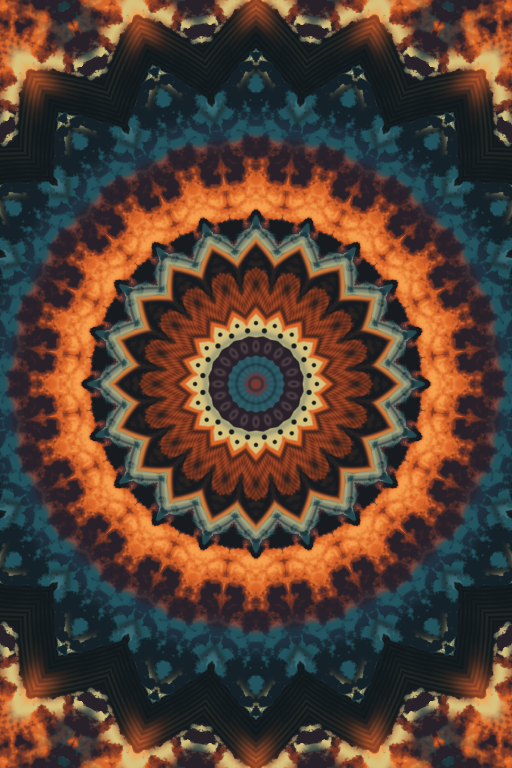
Reproduce this pattern procedurally as a WebGL 2 fragment shader.

```glsl
#version 300 es
precision highp float;
uniform vec2 u_resolution;
out vec4 outColor;

const float PI = 3.14159;
const float SECTORS = 20.0;
const vec3 INK = vec3(0.09, 0.105, 0.12);
const vec3 PLUM = vec3(0.16, 0.13, 0.16);
const vec3 RUST = vec3(0.50, 0.22, 0.15);
const vec3 ORANGE = vec3(0.86, 0.40, 0.16);
const vec3 CREAM = vec3(0.84, 0.76, 0.49);
const vec3 TEAL = vec3(0.13, 0.33, 0.37);
const vec3 SAGE = vec3(0.48, 0.53, 0.46);

float hash(vec2 p) {
    vec3 h = fract(p.xyx * 0.1031);
    h += dot(h, h.yzx + 33.33);
    return fract((h.x + h.y) * h.z);
}

float noise(vec2 p) {
    vec2 i = floor(p), f = fract(p);
    f = f * f * (3.0 - 2.0 * f);
    return mix(mix(hash(i), hash(i + vec2(1, 0)), f.x),
               mix(hash(i + vec2(0, 1)), hash(i + vec2(1, 1)), f.x), f.y);
}

float fbm(vec2 p) {
    float sum = 0.0, amp = 0.53;
    for (int i = 0; i < 4; i++) {
        sum += amp * noise(p);
        p = mat2(1.6, 1.2, -1.2, 1.6) * p + 7.3;
        amp *= 0.5;
    }
    return sum;
}

float inside(float d, float soft) {
    return smoothstep(soft, -soft, d);
}

float bump(float x, float center, float width) {
    float t = (x - center) / width;
    return exp(-t * t);
}

// Dark smoke through embers to pale flame
vec3 fire(float heat) {
    vec3 c = mix(PLUM, RUST, smoothstep(0.10, 0.44, heat));
    c = mix(c, ORANGE, smoothstep(0.40, 0.68, heat));
    return mix(c, vec3(0.96, 0.62, 0.30), smoothstep(0.66, 1.05, heat));
}

// Clouds, big outer zigzag and the teal border below it
vec3 outerField(float r, float z, float n, float fine, float aa) {
    float u = r + 0.10 * z;
    float heat = 0.44 + 1.9 * (n - 0.5) + 0.8 * (fine - 0.5);
    heat += 0.35 * bump(u, 0.815, 0.035) - 0.25 * bump(z, 1.0, 0.35);
    vec3 c = fire(heat);
    c = mix(c, TEAL * 0.8, 0.7 * bump(z, 1.0, 0.35) * smoothstep(0.48, 0.6, fine));
    c = mix(c, CREAM, bump(u, 0.787, 0.024) * smoothstep(0.46, 0.62, fine));
    float grain = 0.5 + 0.5 * sin(u * 520.0 + 3.0 * n);
    vec3 band = INK * (0.75 + 0.4 * grain * fine) + vec3(0.0, 0.015, 0.015);
    band = mix(band, vec3(0.20, 0.20, 0.16), 0.4 * grain * bump(u, 0.735, 0.02));
    float glow = bump(z, 0.0, 0.27) * smoothstep(0.685, 0.74, u);
    band = mix(band, mix(RUST, ORANGE, 0.3 + 0.7 * fine * grain), 0.9 * glow);
    c = mix(c, band, inside(u - 0.765 + 0.03 * (fine - 0.5), 2.0 * aa));
    float tide = n + 0.9 * (fine - 0.5) + 0.14 * bump(r, 0.578, 0.030) - 0.16 * inside(r - 0.54, 0.03);
    vec3 deep = mix(vec3(0.12, 0.19, 0.25), vec3(0.08, 0.13, 0.16), smoothstep(0.50, 0.55, r));
    vec3 sea = mix(deep, TEAL, smoothstep(0.46, 0.66, tide));
    sea = mix(sea, INK, 0.7 * bump(u, 0.622, 0.012) * smoothstep(0.4, 0.55, fine));
    float fringe = bump(u, 0.642, 0.018) * smoothstep(0.44, 0.60, fine + 0.06 * bump(z, 0.0, 0.3));
    sea = mix(sea, mix(TEAL + 0.08, CREAM, bump(z, 0.0, 0.45)), fringe);
    return mix(c, sea, inside(u - 0.654 + 0.03 * (fine - 0.5), 2.0 * aa));
}

// Plum halo with round knots, then the burning ring and its smoke rim
vec3 emberRing(vec3 c, vec2 q, float r, float z, float n, float fine, float aa) {
    float heat = 0.10 + 0.54 * bump(r, 0.362, 0.052) + 0.08 * bump(r, 0.44, 0.03);
    heat += 1.4 * (n - 0.5) + 1.1 * (fine - 0.5);
    float knot = length(q - vec2(0.470, 0.0));
    heat -= 0.12 * bump(knot, 0.0, 0.025);
    heat += 0.22 * bump(knot, 0.036, 0.010);
    heat += 0.14 * cos(PI * z) * bump(r, 0.405, 0.03);
    vec3 ember = fire(heat);
    vec3 mauve = mix(PLUM, vec3(0.46, 0.24, 0.24), smoothstep(0.1, 0.6, heat));
    ember = mix(ember, mauve, 0.75 * smoothstep(0.43, 0.48, r));
    c = mix(c, ember, inside(r - 0.497 + 0.022 * z + 0.08 * (n - 0.5), 0.022));
    float lobes = r - 0.007 * cos(2.0 * PI * z) + 0.05 * (fine - 0.5);
    vec3 smoke = mix(INK, vec3(0.29, 0.20, 0.22), smoothstep(0.45, 0.7, fine));
    return mix(c, smoke, inside(lobes - 0.328, 3.0 * aa));
}

// Nested pale, orange and dark zigzags around a woven rust field
vec3 starRing(vec3 c, float r, float z, float n, float fine, float aa) {
    float v = r + 0.044 * z;
    vec3 pale = mix(TEAL * 0.7 + 0.06, SAGE, smoothstep(0.38, 0.6, fine));
    pale = mix(pale, INK, 0.5 * bump(v, 0.309, 0.004));
    pale = mix(pale, CREAM, 0.5 * bump(v, 0.293, 0.005));
    c = mix(c, pale, inside(v - 0.322 + 0.04 * (fine - 0.5), 2.0 * aa));
    vec3 trim = mix(RUST, vec3(0.82, 0.50, 0.23), smoothstep(0.270, 0.284, v));
    c = mix(c, trim, inside(v - 0.288 + 0.01 * (fine - 0.5), 1.5 * aa));
    vec3 shade = mix(INK, vec3(0.22, 0.16, 0.14), 0.5 * smoothstep(0.45, 0.65, fine));
    c = mix(c, shade, inside(v - 0.273, 3.0 * aa));
    float weave = 0.5 + 0.5 * sin(440.0 * (r - 0.06 * z) + 5.0 * n);
    float ribs = 0.5 + 0.5 * cos(210.0 * v);
    vec3 cloth = mix(RUST * 0.65, vec3(0.70, 0.30, 0.15), 0.27 * weave + 0.35 * ribs + 0.36 * fine);
    cloth = mix(cloth, INK, 0.8 * bump(r, 0.196, 0.014) * bump(z, 0.0, 0.3));
    return mix(c, cloth, inside(v - 0.231 + 0.05 * (fine - 0.5), 0.008));
}

// Pale dotted crown, plum beads and teal rosette
vec3 heart(vec3 c, vec2 q, float r, float z, float fine, float aa) {
    float w = r + 0.022 * z;
    vec2 seam = vec2(cos(PI / SECTORS), sin(PI / SECTORS));
    c = mix(c, INK, 0.5 * bump(w, 0.156, 0.005));
    c = mix(c, ORANGE, inside(w - 0.148, 2.0 * aa));
    c = mix(c, CREAM, inside(w - 0.137 + 0.01 * (fine - 0.5), 2.0 * aa));
    c = mix(c, SAGE, 0.6 * bump(r, 0.098, 0.007) * inside(r - 0.12, aa));
    c = mix(c, INK, inside(length(q - vec2(0.119, 0.0)) - 0.004, aa));
    c = mix(c, INK, inside(length(q - 0.105 * seam) - 0.005, aa));
    c = mix(c, PLUM, inside(r - 0.091 - 0.003 * z, aa));
    float bead = length((q - vec2(0.074, 0.0)) * vec2(0.6, 1.0));
    c = mix(c, vec3(0.38, 0.30, 0.32), 0.6 * bump(bead, 0.005, 0.0025) * inside(r - 0.09, aa));
    vec3 disc = mix(TEAL, vec3(0.22, 0.38, 0.43), fine);
    disc *= 1.0 - 0.25 * bump(r, 0.038, 0.003) - 0.12 * z;
    c = mix(c, disc, inside(r - 0.056 + 0.003 * z, aa));
    c = mix(c, vec3(0.38, 0.24, 0.26), inside(r - 0.025 + 0.006 * z, aa));
    c = mix(c, PLUM, 0.6 * bump(r, 0.013, 0.003));
    return mix(c, RUST, inside(r - 0.007, aa));
}

void main() {
    vec2 p = (gl_FragCoord.xy - 0.5 * u_resolution) / u_resolution.x;
    float aa = 1.0 / u_resolution.x;
    // Mirror every sector about its axis; z runs from axis 0 to seam 1
    float r = max(length(p), 1e-4);
    float halfSector = PI / SECTORS;
    float angle = abs(mod(atan(p.x, p.y + 1e-6) + halfSector, 2.0 * halfSector) - halfSector);
    float z = angle / halfSector;
    vec2 q = r * vec2(cos(angle), sin(angle));
    float n = fbm(q * 26.0 + 3.0);
    float fine = fbm(q * 55.0 + 19.0);

    vec3 c = outerField(r, z, n, fine, aa);
    c = emberRing(c, q, r, z, n, fine, aa);
    c = starRing(c, r, z, n, fine, aa);
    c = heart(c, q, r, z, fine, aa);
    outColor = vec4(c, 1.0);
}
```
